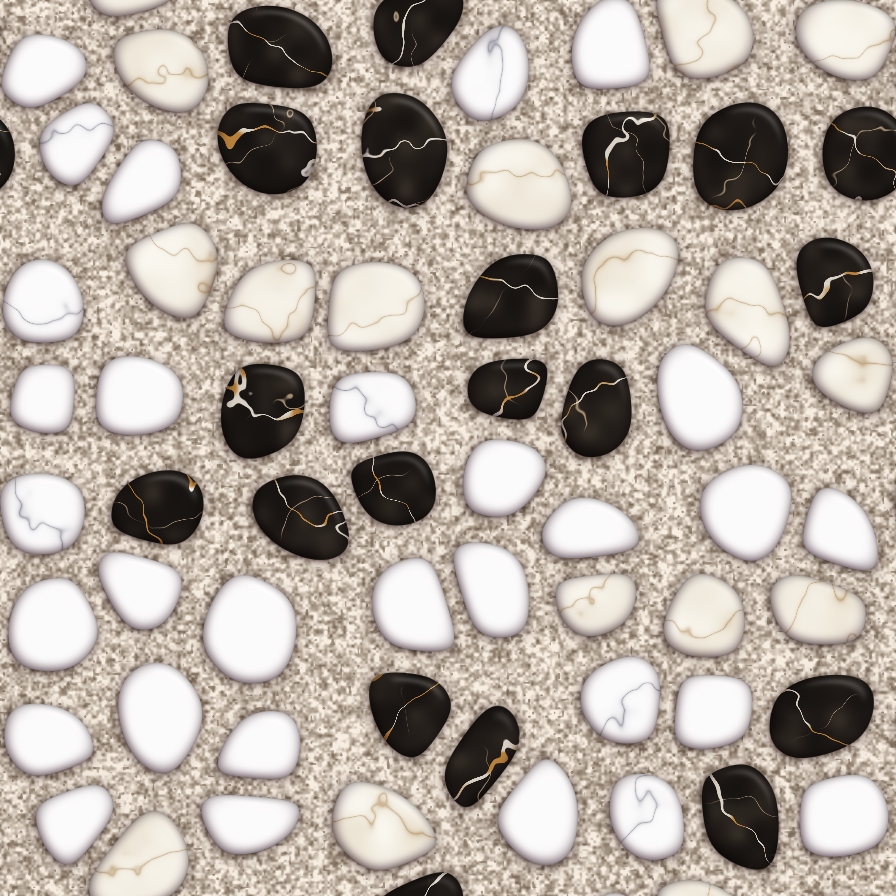
Reproduce this texture procedurally as a WebGL 2 fragment shader.

```glsl
#version 300 es
precision highp float;
// Polished white, cream and black marble pebbles set in coarse beige sand.
// Each pebble is a jittered Voronoi cell, inset and rounded by a soft minimum
// with a random ellipse; veins are warped stripes. Everything wraps.
uniform vec2 u_resolution;
out vec4 fragColor;

const float CELLS = 8.0;

vec3 hash3(vec2 cell, int salt) {
    uvec3 v = uvec3(ivec3(ivec2(cell), salt)) * 1664525u + 1013904223u;
    for (int i = 0; i < 2; i++) {
        v.x += v.y * v.z;
        v.y += v.z * v.x;
        v.z += v.x * v.y;
        v ^= v >> 16u;
    }
    return vec3(v & 0xffffu) / 65535.0;
}

float noise(vec2 p, float period, int salt) {
    vec2 i = floor(p), f = p - i;
    f = f * f * (3.0 - 2.0 * f);
    vec2 a = mod(i, period), b = mod(i + 1.0, period);
    return mix(mix(hash3(a, salt).x, hash3(vec2(b.x, a.y), salt).x, f.x),
               mix(hash3(vec2(a.x, b.y), salt).x, hash3(b, salt).x, f.x), f.y);
}

vec2 site(vec2 cell) {
    return cell + 0.5 + 0.68 * (hash3(mod(cell, CELLS), 1).xy - 0.5);
}

// Distance to the nearest line of a family of wandering stripes
float veinDistance(vec2 p, float angle, float spacing, int salt) {
    float warp = noise(p * 3.0 + 20.0, 64.0, salt) + 0.35 * noise(p * 9.0 + 30.0, 64.0, salt + 1);
    float s = dot(p, vec2(cos(angle), sin(angle))) / spacing + 0.7 * warp;
    return abs(fract(s) - 0.5) * spacing;
}

vec3 sand(vec2 uv) {
    float grain = 0.55 * noise(uv * 190.0, 190.0, 11) + 0.45 * noise(uv * 330.0, 330.0, 12);
    float patches = noise(uv * 24.0, 24.0, 13) - 0.5;
    float tone = clamp(0.66 + 1.55 * (grain - 0.5) + 0.08 * patches, 0.0, 1.0);
    vec3 color = mix(vec3(0.50, 0.43, 0.36), vec3(0.97, 0.93, 0.88), tone);
    float speck = smoothstep(0.80, 0.95, noise(uv * 210.0, 210.0, 14));
    return mix(color, vec3(0.44, 0.37, 0.30), 0.6 * speck);
}

vec3 blackMarble(vec2 p, vec3 rnd, int salt, float px) {
    float cloud = noise(p * 5.0 + 40.0, 64.0, salt + 2);
    vec3 color = mix(vec3(0.09, 0.075, 0.065), vec3(0.21, 0.18, 0.155), cloud * cloud);
    float angle = 0.6 + 2.2 * rnd.x;
    float strength = noise(p * 4.0 + 10.0, 64.0, salt + 3);
    // Fine pale cracks in two directions
    float crack = veinDistance(p, angle + 1.1, 0.55, salt + 4);
    color = mix(color, vec3(0.66, 0.57, 0.46),
                (1.0 - smoothstep(0.0, px * 1.2, crack)) * smoothstep(0.3, 0.7, strength));
    // Main vein, gold or white, of changing width
    float main = veinDistance(p, angle, 0.62, salt + 6);
    float width = 0.004 + 0.055 * smoothstep(0.35, 1.0, strength) * rnd.y * rnd.y;
    float gold = smoothstep(0.4, 0.65, noise(p * 6.0 + 15.0, 64.0, salt + 8));
    vec3 veinColor = mix(vec3(0.93, 0.90, 0.85), vec3(0.79, 0.55, 0.25), gold);
    return mix(color, veinColor, 0.9 * (1.0 - smoothstep(width, width + px, main)));
}

vec3 paleMarble(vec2 p, vec3 rnd, int salt) {
    float cream = step(0.74, rnd.z);
    float veined = max(cream, step(rnd.z, 0.2));
    float cloud = noise(p * 4.0 + 40.0, 64.0, salt + 2);
    vec3 color = mix(vec3(0.99, 0.985, 0.985), mix(vec3(0.98, 0.97, 0.94), vec3(0.93, 0.90, 0.84), cloud), cream);
    float d = veinDistance(p, 0.7 + 2.0 * rnd.x, 0.8, salt + 4);
    float vein = 0.6 * exp(-d * 90.0) + 0.3 * exp(-d * 18.0) * cloud;
    return mix(color, mix(vec3(0.55, 0.55, 0.60), vec3(0.72, 0.60, 0.43), cream), veined * vein);
}

void main() {
    vec2 uv = gl_FragCoord.xy / u_resolution;
    vec2 p = uv * CELLS;
    float px = CELLS / u_resolution.y;

    // Nearest pebble
    vec2 home = vec2(0.0), center = vec2(0.0);
    float nearest = 1e3;
    for (int k = 0; k < 9; k++) {
        vec2 cell = floor(p) + vec2(k % 3, k / 3) - 1.0;
        vec2 s = site(cell);
        float dist = distance(p, s);
        if (dist < nearest) { nearest = dist; home = cell; center = s; }
    }
    vec2 id = mod(home, CELLS), q = p - center;
    vec3 shape = hash3(id, 2), look = hash3(id, 3);
    int salt = 100 + 16 * int(id.x + CELLS * id.y);

    // Ellipse term, then soft minimum with the inset cell walls
    float turn = 3.14159 * shape.x;
    mat2 spin = mat2(cos(turn), sin(turn), -sin(turn), cos(turn));
    vec2 radii = vec2(mix(0.48, 0.64, shape.y), mix(0.35, 0.46, shape.z));
    vec2 e = (q * spin) / radii;
    float weight = exp(-14.0 * (1.0 - length(e)) * radii.y);
    float total = weight;
    vec2 normal = weight * normalize(spin * (e / radii) + 1e-5);
    float gap = mix(0.055, 0.10, look.y);
    for (int k = 0; k < 25; k++) {
        if (k == 12) continue;
        vec2 other = site(home + vec2(k % 5, k / 5) - 2.0) - center;
        vec2 n = normalize(other);
        weight = exp(-14.0 * (dot(0.5 * other - q, n) - gap));
        total += weight;
        normal += weight * n;
    }
    float depth = -log(total) / 14.0;
    float light = dot(normal / total, vec2(0.5, 0.866));

    // Sand with contact shadow, heavier below left
    float shadow = exp(-max(-depth, 0.0) * 28.0) * (0.38 - 0.16 * light);
    vec3 color = sand(uv) * (1.0 - shadow * vec3(0.9, 1.0, 1.0));

    // Polished stone with rounded rim
    bool dark = look.x < 0.35;
    vec3 stone = dark ? blackMarble(q, look.yzx, salt, px) : paleMarble(q, look.zyy * vec3(1, 1, 0) + vec3(0, 0, shape.y), salt);
    float inside = max(depth, 0.0);
    float rim = exp(-inside * inside * 320.0) * (0.55 - 0.40 * light);
    stone = mix(stone, stone * vec3(0.66, 0.60, 0.63), rim);
    stone *= 1.0 - 0.28 * exp(-inside * 60.0);
    float gloss = exp(-pow((depth - 0.055) * 40.0, 2.0)) * smoothstep(0.5, 1.0, light);
    stone += (dark ? 0.16 : 0.03) * gloss;
    color = mix(color, stone, smoothstep(-0.6 * px, 0.6 * px, depth));
    fragColor = vec4(clamp(color, 0.0, 1.0), 1.0);
}
```
